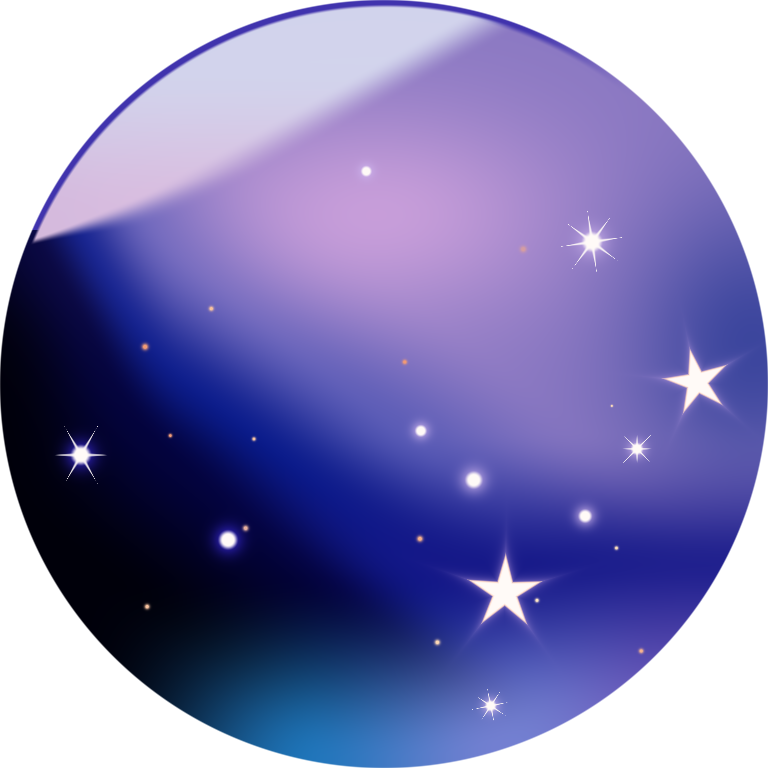
Reproduce this background procedurally as a Shadertoy shader.

```glsl
// A glossy glass orb holding a violet night sky with stars and a curved window highlight.

const float PI = 3.14159;
const vec3 WARM_WHITE = vec3(1.0, 0.98, 0.97);

float hash(vec2 p) {
    return fract(sin(dot(p, vec2(127.1, 311.7))) * 43758.5);
}

// One inside the edge, zero outside, with a soft border.
float below(float edge, float soft, float x) {
    return 1.0 - smoothstep(edge - soft, edge + soft, x);
}

float ellipseGlow(vec2 p, vec2 center, vec2 radii) {
    vec2 q = (p - center) / radii;
    return exp(-dot(q, q));
}

// Folds the plane into one ray: x runs along it, y is the distance from its axis.
vec2 foldRays(vec2 p, float count, float turn) {
    float sector = PI / count;
    float a = mod(atan(p.x, p.y + 1e-6) + turn + sector, 2.0 * sector) - sector;
    return length(p) * vec2(cos(a), abs(sin(a)));
}

// Nebula colours: dark lower left, violet middle, blue floor, teal base.
vec3 sky(vec2 p) {
    float d = dot(p - vec2(0.30, 0.43), vec2(0.62, 0.78));
    d -= 0.13 * below(0.11, 0.13, p.x) * smoothstep(0.3, 0.6, p.y);
    vec3 c = mix(vec3(0.0, 0.0, 0.04), vec3(0.01, 0.01, 0.24), smoothstep(-0.24, -0.05, d));
    c = mix(c, vec3(0.03, 0.10, 0.54), smoothstep(-0.07, 0.03, d));
    c = mix(c, vec3(0.34, 0.35, 0.71), smoothstep(0.01, 0.15, d));
    c = mix(c, vec3(0.54, 0.47, 0.76), smoothstep(0.12, 0.30, d));
    c = mix(c, vec3(0.80, 0.63, 0.86), 0.92 * ellipseGlow(p, vec2(0.49, 0.72), vec2(0.25, 0.14)));
    c = mix(c, vec3(0.20, 0.25, 0.60), 0.9 * ellipseGlow(p, vec2(0.98, 0.55), vec2(0.16, 0.19)));

    float floorBand = below(0.34, 0.10, p.y) * smoothstep(-0.10, 0.05, d);
    c = mix(c, vec3(0.08, 0.09, 0.53), floorBand);

    vec3 base = mix(vec3(0.12, 0.46, 0.73), vec3(0.45, 0.50, 0.82), smoothstep(0.38, 0.66, p.x));
    base = mix(base, vec3(0.42, 0.35, 0.73), smoothstep(0.66, 0.88, p.x));
    float baseMask = below(0.13, 0.12, p.y - 0.06 * smoothstep(0.5, 0.9, p.x));
    return mix(c, base, baseMask * smoothstep(0.10, 0.42, p.x));
}

// Pale window reflection, leaving a thin violet rim outside it.
vec3 addHighlight(vec3 c, vec2 p) {
    float lower = p.y - (0.683 + 0.28 * (p.x - 0.035));
    float upper = p.y - (0.738 + 0.56 * (p.x - 0.22));
    float soft = mix(0.004, 0.025, smoothstep(0.03, 0.24, p.x));
    float window = smoothstep(-soft, soft, lower) * smoothstep(-0.03, 0.028, upper);
    float rim = length(p - vec2(0.503, 0.494));
    c = mix(c, vec3(0.25, 0.20, 0.68), below(0.75, 0.08, p.x) * smoothstep(0.492, 0.501, rim) * step(0.7, p.y));
    vec3 pale = mix(vec3(0.86, 0.75, 0.88), vec3(0.83, 0.84, 0.93), smoothstep(0.72, 0.92, p.y));
    return mix(c, pale, 0.97 * window * below(0.498, 0.0025, rim));
}

// Round light with a coloured halo.
vec3 addOrb(vec3 c, vec2 p, float size, vec3 tint) {
    float r = length(p);
    c = mix(c, tint, 0.85 * exp(-r * r / (size * size * 3.0)));
    return mix(c, WARM_WHITE, below(size, size * 0.35, r));
}

// Orb with tapering rays.
vec3 addSparkle(vec3 c, vec2 p, float size, float count, float turn, vec3 tint) {
    vec2 q = foldRays(p, count, turn);
    float width = 0.11 * size * pow(max(1.0 - q.x / size, 0.0), 1.5) + 1e-5;
    float ray = (1.0 - smoothstep(0.0, width, q.y)) * step(q.x, size);
    c = addOrb(c, p, size * 0.24, tint);
    return mix(c, WARM_WHITE, 0.9 * ray);
}

// Solid five-pointed star with a warm outline.
vec3 addStar(vec3 c, vec2 p, float size, float turn, float px) {
    vec2 q = foldRays(p, 5.0, turn);
    vec2 notch = 0.34 * size * vec2(cos(PI / 5.0), sin(PI / 5.0));
    vec2 side = normalize(notch - vec2(size, 0.0));
    float d = dot(q - vec2(size, 0.0), vec2(side.y, -side.x));
    c = mix(c, vec3(0.72, 0.60, 0.88), 0.5 * exp(-max(d, 0.0) / (0.1 * size)));
    vec3 fill = mix(vec3(1.0, 0.84, 0.76), WARM_WHITE, below(-0.03 * size, 0.03 * size, d));
    return mix(c, fill, below(0.0, px, d));
}

// Small warm lights, at most one in each cell.
vec3 addDust(vec3 c, vec2 p, float cells) {
    vec2 id = floor(p * cells);
    vec2 jitter = 0.2 + 0.6 * vec2(hash(id + 3.1), hash(id + 8.7));
    float r = length(p - (id + jitter) / cells);
    float size = mix(0.0015, 0.004, hash(id + 5.3));
    vec3 tint = mix(vec3(0.95, 0.60, 0.45), vec3(1.0, 0.93, 0.80), hash(id + 1.9));
    float lit = step(0.62, hash(id)) * below(0.68, 0.04, p.y);
    return mix(c, tint, lit * min(1.3 * exp(-r * r / (size * size)), 1.0));
}

void mainImage(out vec4 fragColor, in vec2 fragCoord) {
    float extent = min(iResolution.x, iResolution.y);
    vec2 p = (fragCoord - 0.5 * iResolution.xy) / extent + 0.5;
    float px = 1.0 / extent;
    vec3 lilac = vec3(0.80, 0.70, 0.93), blue = vec3(0.22, 0.16, 0.85);

    vec3 c = addHighlight(sky(p), p);
    c = addDust(c, p, 8.0);

    // Leading lights
    c = addOrb(c, p - vec2(0.617, 0.375), 0.0095, lilac);
    c = addOrb(c, p - vec2(0.297, 0.297), 0.0105, blue);
    c = addOrb(c, p - vec2(0.548, 0.439), 0.0065, lilac);
    c = addOrb(c, p - vec2(0.762, 0.328), 0.0075, lilac);
    c = addOrb(c, p - vec2(0.477, 0.777), 0.0060, lilac);
    c = addSparkle(c, p - vec2(0.1055, 0.4075), 0.046, 6.0, PI / 6.0, blue);
    c = addSparkle(c, p - vec2(0.771, 0.685), 0.046, 8.0, 0.15, lilac);
    c = addSparkle(c, p - vec2(0.8295, 0.4155), 0.028, 8.0, 0.0, lilac);
    c = addSparkle(c, p - vec2(0.639, 0.081), 0.026, 8.0, 0.2, lilac);
    c = addStar(c, p - vec2(0.9075, 0.5025), 0.044, 0.21, px);
    c = addStar(c, p - vec2(0.6575, 0.2285), 0.050, -0.02, px);

    // Orb outline on white
    fragColor = vec4(mix(vec3(1.0), c, below(0.5, px, length(p - 0.5))), 1.0);
}
```
